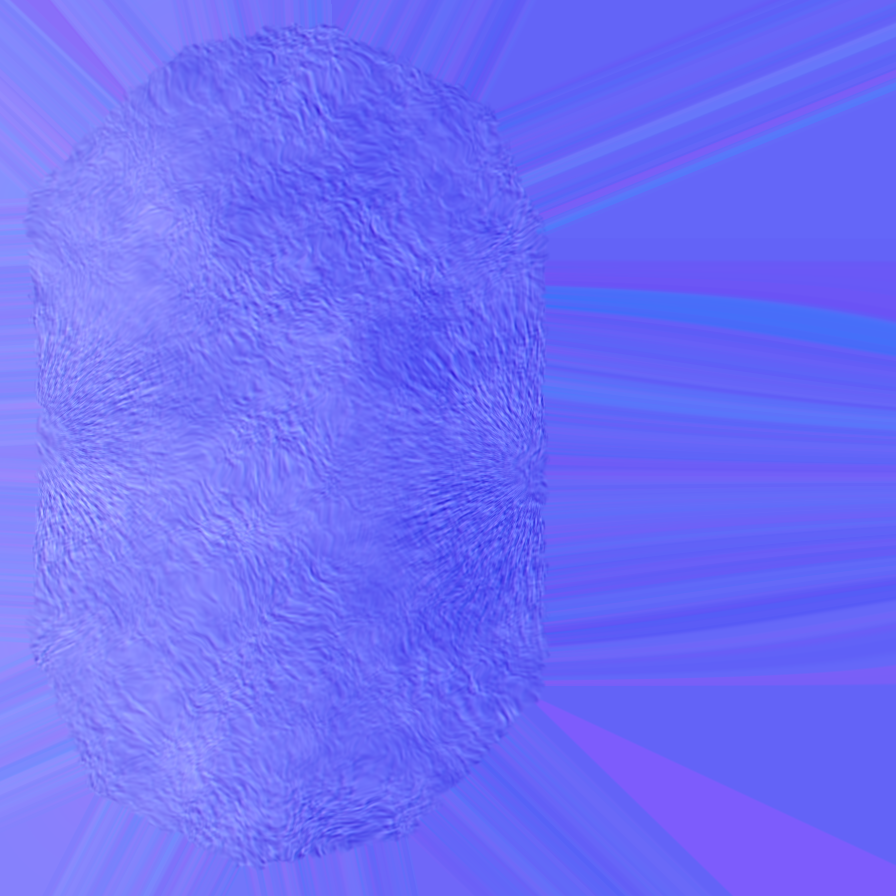
Write a Shadertoy shader that draws this texture map.

```glsl
// Draws a furry normal-map island in periwinkle blue with edge colours streaked outward.

const vec3 LEFT_TINT = vec3(0.55, 0.55, 0.995);
const vec3 RIGHT_TINT = vec3(0.388, 0.390, 0.970);
const vec3 WEDGE_VIOLET = vec3(0.49, 0.36, 0.99);
const vec2 LEFT_POLE = vec2(0.035, 0.51);
const vec2 RIGHT_POLE = vec2(0.605, 0.478);
const float FUR_STRENGTH = 0.23;
const float BAND_STRENGTH = 0.085;
const float FAN_BEND = 0.14;

// Island outline, clockwise from the top
const int CORNERS = 14;
const vec2 OUTLINE[CORNERS] = vec2[](
    vec2(0.371, 0.971), vec2(0.548, 0.883), vec2(0.608, 0.735), vec2(0.607, 0.232),
    vec2(0.600, 0.217), vec2(0.455, 0.068), vec2(0.270, 0.030), vec2(0.105, 0.115),
    vec2(0.033, 0.280), vec2(0.045, 0.500), vec2(0.030, 0.780), vec2(0.140, 0.895),
    vec2(0.200, 0.945), vec2(0.300, 0.968));

// Accent streaks: arc position, half width, red shift, green shift
const int STREAKS = 11;
const vec4 STREAK[STREAKS] = vec4[](
    vec4(0.290, 0.007, 0.02, 0.05), vec4(0.335, 0.004, 0.08, -0.03),
    vec4(0.348, 0.004, -0.05, 0.05), vec4(0.397, 0.014, 0.02, -0.04),
    vec4(0.424, 0.012, -0.08, 0.03), vec4(0.520, 0.016, -0.01, 0.06),
    vec4(0.617, 0.015, 0.04, -0.02), vec4(0.802, 0.012, -0.03, -0.03),
    vec4(0.855, 0.003, 0.08, -0.02), vec4(1.520, 0.007, -0.09, 0.00),
    vec4(2.294, 0.008, 0.00, -0.08));

// Broad shading: centre, radius, brightness shift
const int PATCHES = 10;
const vec4 PATCH[PATCHES] = vec4[](
    vec4(0.15, 0.77, 0.08, 0.04), vec4(0.28, 0.75, 0.05, -0.05),
    vec4(0.37, 0.84, 0.10, -0.03), vec4(0.47, 0.60, 0.06, -0.04),
    vec4(0.35, 0.54, 0.10, 0.05), vec4(0.49, 0.34, 0.08, -0.04),
    vec4(0.30, 0.40, 0.09, 0.03), vec4(0.43, 0.22, 0.09, -0.03),
    vec4(0.20, 0.17, 0.06, 0.03), vec4(0.22, 0.94, 0.08, -0.07));

float hash(vec2 p) {
    return fract(sin(dot(p, vec2(127.1, 311.7))) * 43758.5453);
}

float noise(vec2 p) {
    vec2 i = floor(p), f = fract(p);
    f = f * f * (3.0 - 2.0 * f);
    return mix(mix(hash(i), hash(i + vec2(1, 0)), f.x),
               mix(hash(i + vec2(0, 1)), hash(i + vec2(1, 1)), f.x), f.y) - 0.5;
}

// Flat random steps with narrow soft borders
float steps(float x, float seed) {
    float i = floor(x);
    return mix(hash(vec2(i, seed)), hash(vec2(i + 1.0, seed)), smoothstep(0.75, 1.0, x - i)) - 0.5;
}

// Signed distance, with the nearest outline point and its arc length
float outline(vec2 p, out vec2 foot, out float arc) {
    float best = 1e3, walked = 0.0, side = 1.0;
    for (int i = 0; i < CORNERS; i++) {
        vec2 a = OUTLINE[i], b = OUTLINE[(i + 1) % CORNERS], e = b - a;
        float h = clamp(dot(p - a, e) / dot(e, e), 0.0, 1.0);
        float d = distance(p, a + h * e);
        if (d < best) { best = d; foot = a + h * e; arc = walked + h * length(e); }
        if ((a.y > p.y) != (b.y > p.y) && p.x < a.x + e.x * (p.y - a.y) / e.y) side = -side;
        walked += length(e);
    }
    return side * best;
}

vec3 baseTint(float x) {
    return mix(LEFT_TINT, RIGHT_TINT, smoothstep(-0.05, 0.58, x));
}

// Streaked padding: each point takes the colour of its nearest outline point
vec3 padding(vec2 foot, float arc, float d) {
    float calm = smoothstep(0.014, 0.018, distance(foot, vec2(0.608, 0.719)))
               * smoothstep(0.004, 0.012, distance(foot, OUTLINE[1]))
               * smoothstep(0.018, 0.022, distance(foot, OUTLINE[4]));
    float broad = steps(arc * 60.0, 3.0) + 0.5 * steps(arc * 170.0, 7.0);
    float hue = steps(arc * 80.0, 13.0) + 0.5 * steps(arc * 210.0, 17.0);
    float fine = noise(vec2(arc * 420.0, 23.0)) * exp(-d * 18.0);
    vec2 shift = BAND_STRENGTH * (vec2(0.5 * broad) + vec2(0.5, -0.35) * hue + vec2(1.3, -0.5) * fine);
    shift *= calm;
    for (int i = 0; i < STREAKS; i++) {
        vec4 s = STREAK[i];
        shift += s.zw * smoothstep(s.y * 1.2, s.y * 0.8, abs(arc - s.x));
    }
    vec3 colour = baseTint(foot.x) + vec3(shift, 0.15 * shift.y);
    return mix(colour, WEDGE_VIOLET, smoothstep(0.005, 0.002, distance(foot, OUTLINE[4])));
}

// Broken strands radiating from a pole, given the offset from it
float fan(vec2 v, vec2 warp) {
    vec2 q = vec2(atan(v.y, v.x), log(length(v) + 0.03)) + 2.5 * warp;
    return noise(q * vec2(32.0, 12.0)) + 0.6 * noise(q * vec2(60.0, 26.0) + 9.0);
}

// Strands fan out of the two side poles and lean both ways elsewhere
float fur(vec2 p) {
    vec2 l = p - LEFT_POLE, r = RIGHT_POLE - p;
    vec2 warp = 0.03 * vec2(noise(p * 16.0), noise(p * 16.0 + 31.0))
              + 0.008 * vec2(noise(p * 50.0), noise(p * 50.0 + 17.0));
    vec2 q = p + warp;
    float fall = noise(vec2(q.x * 160.0 + q.y * 90.0, q.y * 70.0 - q.x * 35.0))
               + 0.6 * noise(vec2(q.x * 140.0 + q.y * 230.0, q.y * 90.0 - q.x * 60.0));
    float rise = noise(vec2(q.x * 170.0 - q.y * 80.0, q.y * 75.0 + q.x * 35.0))
               + 0.6 * noise(vec2(q.x * 110.0 - q.y * 230.0, q.y * 60.0 + q.x * 100.0));
    float strands = mix(fall, rise, smoothstep(-0.12, 0.16, noise(p * 5.0 + 2.0)));
    strands = mix(strands, fan(l, warp), smoothstep(0.24, 0.12, length(l)) * smoothstep(0.02, 0.07, length(l)));
    strands = mix(strands, fan(r, warp), smoothstep(0.28, 0.15, length(r)) * smoothstep(0.02, 0.07, length(r)));
    return strands + 0.45 * noise(q * 260.0);
}

vec3 island(vec2 p, float d) {
    float shade = 0.05 * noise(p * 9.0) + 0.06 * noise(p * 24.0 + 5.0) + 0.05 * noise(p * 55.0);
    for (int i = 0; i < PATCHES; i++) {
        vec2 v = (p - PATCH[i].xy) / PATCH[i].z;
        shade += PATCH[i].w * exp(-dot(v, v));
    }
    float here = fur(p);
    float relief = here - fur(p + vec2(0.002, 0.003));
    float sheen = here - fur(p + vec2(-0.003, 0.001));
    float patchy = 1.0 + 0.9 * noise(p * 12.0 + 40.0);
    vec3 colour = baseTint(p.x) + shade * vec3(1.0, 1.0, 0.3);
    colour += FUR_STRENGTH * patchy * (0.22 * here * vec3(0.8, 1.0, 0.5)
            + relief * vec3(0.30, 0.55, 0.25) + sheen * vec3(0.30, 0.05, 0.05));
    return colour - vec3(0.02) * exp(d * 45.0);
}

void mainImage(out vec4 fragColor, in vec2 fragCoord) {
    vec2 p = fragCoord / iResolution.xy;

    // Bend the right-hand streaks toward their middle
    vec2 bent = p;
    float phase = clamp((p.y - 0.467) * 13.4, -3.14159, 3.14159);
    bent.y += FAN_BEND * max(p.x - 0.608, 0.0) * sin(phase);

    vec2 foot;
    float arc;
    float d = outline(bent, foot, arc);
    float ragged = d + 0.009 * noise(p * 70.0) + 0.006 * noise(p * 160.0);
    vec3 colour = mix(island(p, min(d, 0.0)), padding(foot, arc, max(d, 0.0)),
                      smoothstep(-0.004, 0.004, ragged));
    fragColor = vec4(clamp(colour, 0.0, 1.0), 1.0);
}
```
